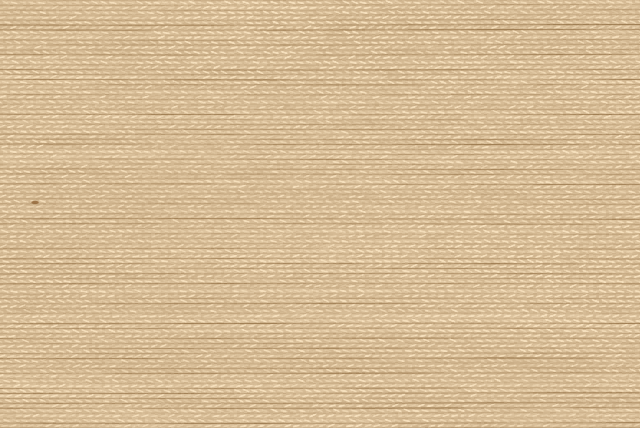
Write a WebGL 1 fragment shader that draws this texture.

```glsl
precision highp float;
// Fine straw-coloured woven cloth: slanted pale stitches on rows of thread with dark seams.
uniform vec2 u_resolution;

float hash(vec2 p) {
    return fract(sin(dot(p, vec2(12.9898, 78.233))) * 43758.5453);
}

// Drift along one thread, each with its own phase, from -1 to 1.
float threadDrift(float x, float id) {
    float phase = 6.2832 * hash(vec2(id, 3.7));
    return 0.4 * sin(x * 5.1 + phase) + 0.35 * sin(x * 13.3 + phase * 2.3)
         + 0.25 * sin(x * 37.0 + phase * 4.1);
}

// Soft broad mottling, from -1 to 1.
float mottle(vec2 p) {
    return 0.5 * sin(p.x * 4.1 + 1.7 * sin(p.y * 5.3) + 2.0)
         + 0.5 * sin(p.y * 11.0 + 1.3 * sin(p.x * 3.7));
}

void main() {
    vec2 p = gl_FragCoord.xy / u_resolution.y;
    float soft = 86.0 / u_resolution.y;

    // 86 nearly straight rows of thread
    float y = p.y * 86.0 + 0.06 * sin(p.x * 3.0 + p.y * 7.0);
    float row = floor(y);
    float v = fract(y) - 0.5;
    float rowHash = hash(vec2(row, 1.3));
    float drift = threadDrift(p.x, row);

    // 72 stitches across, staggered, leaning either way by row
    float x = p.x * 48.0 + 0.5 * mod(row, 2.0) + 0.5 * rowHash + 0.2 * drift;
    float s = fract(x) - 0.5;
    float cellHash = hash(vec2(floor(x), row));
    float lean = (mod(row, 2.0) < 0.5 ? 1.0 : -1.0) * mix(0.25, 0.75, cellHash);
    float across = abs(v - 0.15 * (cellHash - 0.5) - lean * s);
    float stitch = (1.0 - smoothstep(0.13 - 0.4 * soft, 0.13 + 0.7 * soft, across))
                 * (1.0 - smoothstep(0.22, 0.5, abs(s)));
    float stitchLight = (0.2 + 0.45 * hash(vec2(row, floor(x) + 9.0))) * (0.9 + 0.2 * mottle(p + 0.4));

    // Thin dark seams between rows, fading in and out along their length
    float seamId = floor(y + 0.5);
    float seamDepth = 0.12 + 0.55 * pow(hash(vec2(seamId, 8.1)), 1.5);
    seamDepth *= clamp(0.85 + 0.8 * threadDrift(p.x, seamId + 40.0), 0.1, 1.6);
    float seam = 1.0 - smoothstep(0.08 - 0.4 * soft, 0.08 + 0.7 * soft, 0.5 - abs(v));

    // Fibre grain drawn out along the thread
    float grain = hash(floor(p * vec2(130.0, 342.0))) - 0.5;

    float tone = 0.53 + 0.12 * (rowHash - 0.5) + 0.05 * drift + 0.02 * mottle(p);
    tone += 0.05 * cos(6.2832 * v) + 0.24 * grain;
    tone += stitch * stitchLight - seam * seamDepth;

    vec3 straw = mix(vec3(0.72, 0.60, 0.44), vec3(0.94, 0.85, 0.71), clamp(tone, -0.4, 1.1));

    // One small brown knot
    float knot = length((p - vec2(0.082, 0.527)) / vec2(0.0095, 0.0042));
    straw = mix(straw, vec3(0.57, 0.40, 0.22), 0.85 * (1.0 - smoothstep(0.6, 1.2, knot)));

    gl_FragColor = vec4(straw, 1.0);
}
```
